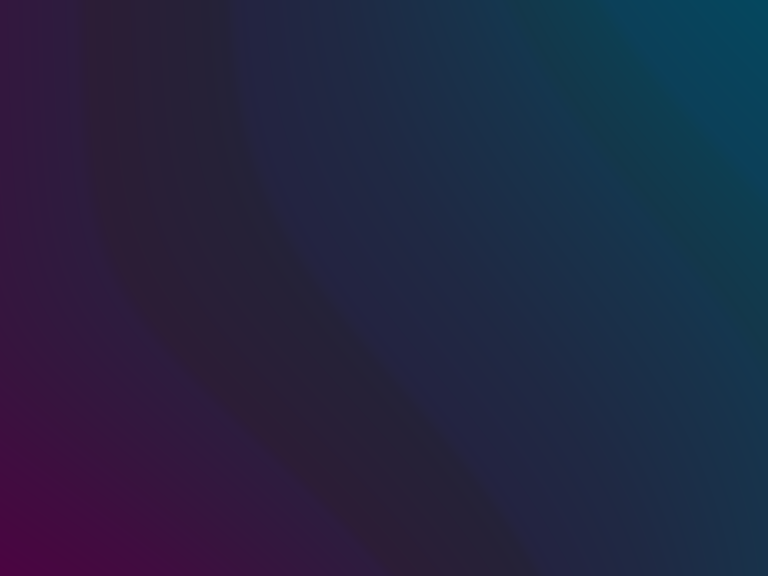
Reproduce this background procedurally as a WebGL 1 fragment shader.

```glsl
precision highp float;
// A dark diagonal gradient from magenta (lower left) through navy to teal
// (upper right). A curved level field bends the contours, a ramp of colour
// stops tints it, and two soft bands mute the blue along those contours.

uniform vec2 u_resolution;

const float ASPECT = 4.0 / 3.0;

// Contour shape: lean of the levels, and how it varies across the canvas
const float LEAN = 0.52;
const float LEAN_GROWTH = 1.2;
const float LEAN_CENTRE = 0.95;
const float LEAN_SOFTNESS = 0.2;

// Colour stops, from the magenta corner to the teal corner
const vec3 MAGENTA = vec3(0.295, 0.015, 0.255);
const vec3 PLUM    = vec3(0.250, 0.050, 0.250);
const vec3 PURPLE  = vec3(0.213, 0.080, 0.243);
const vec3 VIOLET  = vec3(0.175, 0.110, 0.243);
const vec3 INDIGO  = vec3(0.143, 0.133, 0.250);
const vec3 NAVY    = vec3(0.122, 0.160, 0.264);
const vec3 SLATE   = vec3(0.092, 0.200, 0.295);
const vec3 PETROL  = vec3(0.045, 0.250, 0.348);
const vec3 TEAL    = vec3(0.015, 0.280, 0.370);

// Muted bands: start level, end level, loss of blue
const vec3 DUSK_BAND = vec3(0.14, 0.40, 0.032);
const vec3 SEA_BAND  = vec3(0.88, 1.04, 0.022);
const float BAND_EDGE = 0.018;

// Level field: equals x along the top edge and falls towards the lower left
float levelAt(vec2 p) {
    float depth = 1.0 - p.y;
    float lean = LEAN + LEAN_GROWTH * (p.x - LEAN_CENTRE) * p.y;
    lean = 0.5 * (lean + sqrt(lean * lean + LEAN_SOFTNESS * LEAN_SOFTNESS));
    return p.x - depth * lean;
}

// Blend to the next stop as the level crosses an interval
vec3 blendStop(vec3 colour, vec3 next, float start, float end, float level) {
    return mix(colour, next, clamp((level - start) / (end - start), 0.0, 1.0));
}

vec3 ramp(float level) {
    vec3 c = MAGENTA;
    c = blendStop(c, PLUM,   -0.530, -0.240, level);
    c = blendStop(c, PURPLE, -0.240, -0.065, level);
    c = blendStop(c, VIOLET, -0.065,  0.130, level);
    c = blendStop(c, INDIGO,  0.130,  0.380, level);
    c = blendStop(c, NAVY,    0.380,  0.590, level);
    c = blendStop(c, SLATE,   0.590,  0.810, level);
    c = blendStop(c, PETROL,  0.810,  1.060, level);
    return blendStop(c, TEAL, 1.060,  1.333, level);
}

// Soft-edged band, scaled by its strength
float bandLoss(vec3 band, float level) {
    float rise = smoothstep(band.x - BAND_EDGE, band.x + BAND_EDGE, level);
    float fall = smoothstep(band.y - BAND_EDGE, band.y + BAND_EDGE, level);
    return band.z * (rise - fall);
}

void main() {
    vec2 p = gl_FragCoord.xy / u_resolution * vec2(ASPECT, 1.0);
    float level = levelAt(p);
    vec3 colour = ramp(level);
    colour.b -= bandLoss(DUSK_BAND, level) + bandLoss(SEA_BAND, level);
    gl_FragColor = vec4(colour, 1.0);
}
```
